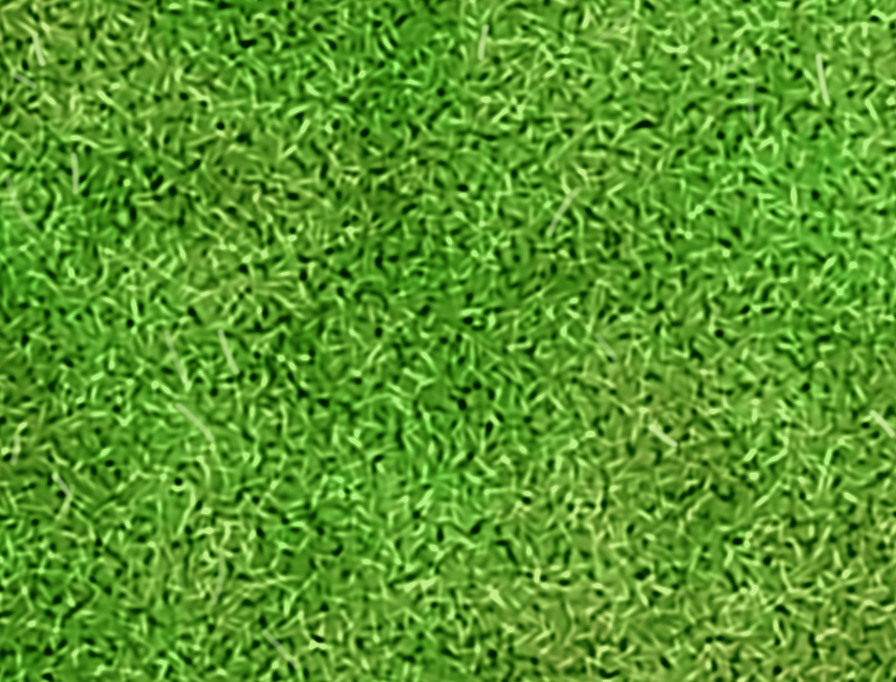
Reproduce this texture procedurally as a Shadertoy shader.

```glsl
const float GRAIN_ROWS = 39.0;      // grain cells per canvas height
const int   TUFTS = 5;              // tufts and gaps per grain cell
const vec2  TUFT_SIZE = vec2(0.55, 0.24);   // length, width in cells
const vec2  GAP_SIZE = vec2(0.42, 0.30);
const float GRAIN_CONTRAST = 1.8;
const float PATCH_ROWS = 7.0;
const float PATCH_CONTRAST = 1.1;
const float BLADE_ROWS = 10.0;      // cells of the long pale blades
const float BLADE_WIDTH = 0.035;
const float BLADE_BEND = 0.8;
const float TAU = 6.2831853;

const vec3 SOIL   = vec3(0.04, 0.23, 0.01);
const vec3 SHADE  = vec3(0.18, 0.42, 0.04);
const vec3 GREEN  = vec3(0.30, 0.55, 0.11);
const vec3 FRESH  = vec3(0.43, 0.67, 0.22);
const vec3 LIGHT  = vec3(0.56, 0.81, 0.33);
const vec3 TIP    = vec3(0.73, 0.94, 0.52);
const vec3 STRAW  = vec3(0.80, 0.93, 0.62);
const vec3 DRY_SHIFT = vec3(0.16, -0.03, 0.08);

float hash(vec2 p) {
    return fract(sin(dot(p, vec2(127.1, 311.7))) * 43758.5453);
}

vec2 hash2(vec2 p) {
    return vec2(hash(p), hash(p + 57.3));
}

float noise(vec2 p) {
    vec2 i = floor(p), f = fract(p);
    f = f * f * (3.0 - 2.0 * f);
    return mix(mix(hash(i), hash(i + vec2(1, 0)), f.x),
               mix(hash(i + vec2(0, 1)), hash(i + vec2(1, 1)), f.x), f.y);
}

float patches(vec2 p) {
    return 0.6 * noise(p) + 0.4 * noise(p * 2.3 + 11.7) - 0.5;
}

vec2 turn(vec2 p, float angle) {
    float c = cos(angle), s = sin(angle);
    return vec2(c * p.x + s * p.y, c * p.y - s * p.x);
}

// Sum of short, randomly turned tufts (light) and gaps (dark)
float grain(vec2 p) {
    vec2 cell = floor(p);
    float sum = 0.0;
    for (int y = -1; y <= 1; y++)
    for (int x = -1; x <= 1; x++)
    for (int k = 0; k < TUFTS; k++) {
        vec2 id = cell + vec2(x, y);
        vec2 seed = id + float(k) * vec2(13.7, 7.9);
        float weight = 2.0 * hash(seed + 3.1) - 1.0;
        vec2 size = weight > 0.0 ? TUFT_SIZE : GAP_SIZE;
        vec2 q = turn(p - id - hash2(seed), TAU * hash(seed + 21.4)) / size;
        sum += weight * (1.0 - 1.5 * q.y * q.y) * exp(-dot(q, q));
    }
    return sum;
}

// Sparse long curved blades, denser toward the left edge
float longBlades(vec2 p, float density) {
    vec2 cell = floor(p);
    float cover = 0.0;
    for (int y = -1; y <= 1; y++)
    for (int x = -1; x <= 1; x++) {
        vec2 id = cell + vec2(x, y);
        vec2 q = p - id - hash2(id + 71.0);
        q = turn(q, mix(0.3, 2.7, hash(id + 5.6)));
        q.y += BLADE_BEND * (hash(id + 9.2) - 0.5) * q.x * q.x;
        float halfLength = mix(0.16, 0.40, hash(id + 33.8));
        float d = length(vec2(max(abs(q.x) - halfLength, 0.0), q.y));
        float blade = 1.0 - smoothstep(0.3 * BLADE_WIDTH, 2.2 * BLADE_WIDTH, d);
        float strength = mix(0.35, 0.9, hash(id + 44.5));
        cover = max(cover, blade * strength * step(hash(id + 17.9), density));
    }
    return cover;
}

float ramp(float low, float high, float v) {
    return clamp((v - low) / (high - low), 0.0, 1.0);
}

// Tone is in standard deviations around the mean green
vec3 grassColor(float tone) {
    vec3 c = mix(SOIL, SHADE, ramp(-1.81, -0.97, tone));
    c = mix(c, GREEN, ramp(-0.97, -0.25, tone));
    c = mix(c, FRESH, ramp(-0.25, 0.44, tone));
    c = mix(c, LIGHT, ramp(0.44, 1.18, tone));
    c = mix(c, TIP, ramp(1.18, 1.96, tone));
    return c * (1.0 - 0.6 * ramp(-1.8, -3.0, tone));
}

void mainImage(out vec4 fragColor, in vec2 fragCoord) {
    vec2 uv = fragCoord / iResolution.y;
    float across = fragCoord.x / iResolution.x;

    // Fine grain over broad light and dark patches
    float tone = GRAIN_CONTRAST * grain(uv * GRAIN_ROWS);
    tone += PATCH_CONTRAST * patches(uv * PATCH_ROWS) + 0.3 * (across - 0.5);
    vec3 color = grassColor(tone);

    // Drier, yellower areas and small changes of hue
    float dry = patches(uv * 3.1 + 40.0) + 0.6 * patches(uv * 24.0 + 8.0);
    color += DRY_SHIFT * dry * smoothstep(-2.0, 0.5, tone);

    // Pale blades lying on top
    float density = mix(0.36, 0.07, smoothstep(0.0, 0.5, across));
    color = mix(color, STRAW, longBlades(uv * BLADE_ROWS, density));

    fragColor = vec4(clamp(color, 0.0, 1.0), 1.0);
}
```
